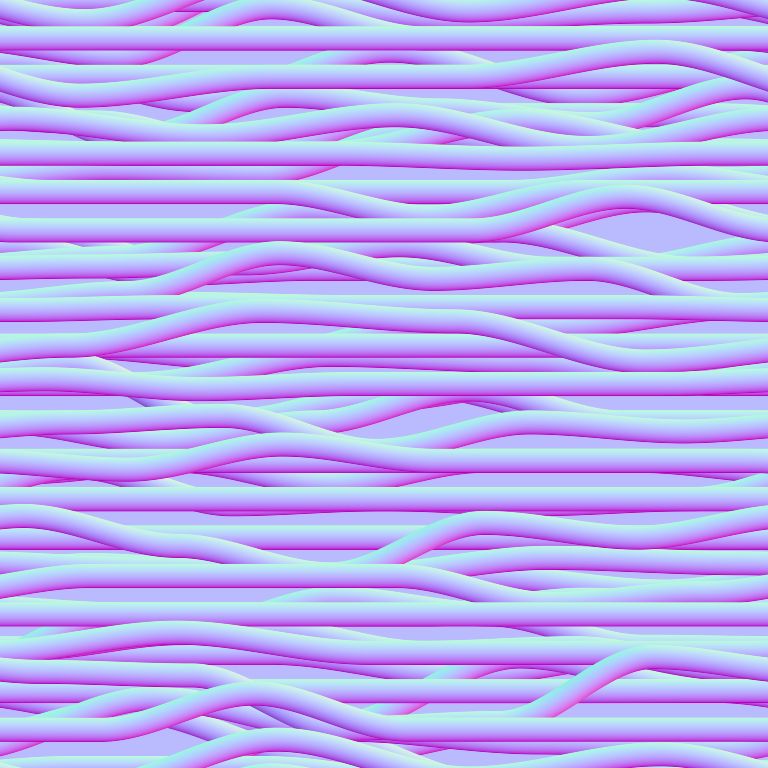
Write a three.js fragment shader that draws this texture map.

```glsl
// Tangent-space normal map of long, loosely waving horizontal strands.
// Each layer lays one round strand per row; its centre line eases between
// random keys, and the cylinder normal is encoded with display gamma.

varying vec2 vUv;

const float ROWS = 20.0;          // strands per layer, tiles vertically
const float LAYERS = 3.0;         // drawn from back to front
const float RADIUS = 0.0150;      // half thickness of a strand
const float EDGE = 0.0014;        // width of the softened outline
const float SWAY = 0.050;         // largest shift away from the row
const float MIN_KEYS = 4.0;       // fewest wave keys across the canvas
const float CALM_LOW = 0.15;      // chance of a flat key, liveliest strand
const float CALM_HIGH = 0.85;     // chance of a flat key, calmest strand
const float TOP_TILT = 0.90;      // upward tilt at the upper outline
const float GAMMA = 2.2;
const vec3 FLAT_NORMAL = vec3(0.0, 0.0, 1.0);

float hash(vec2 p) {
  vec3 q = fract(vec3(p.xyx) * 0.1031);
  q += dot(q, q.yzx + 33.33);
  return fract((q.x + q.y) * q.z);
}

vec3 encodeNormal(vec3 n) {
  return pow(clamp(n * 0.5 + 0.5, 0.0, 1.0), vec3(1.0 / GAMMA));
}

// Shift of a strand at one key; calm strands rest on their row more often.
float keyShift(float key, float strand, float calm) {
  float rests = step(hash(vec2(key + 11.0, strand)), calm);
  float shift = hash(vec2(key + 47.0, strand)) * 2.0 - 1.0;
  return SWAY * shift * (1.0 - rests);
}

// Centre line of a strand: x = shift from its row, y = slope.
vec2 centreLine(float x, float strand) {
  float calm = mix(CALM_LOW, CALM_HIGH, hash(vec2(strand, 3.0)));
  float keys = MIN_KEYS + floor(hash(vec2(strand, 5.0)) * 2.0);
  float p = x * keys + hash(vec2(strand, 7.0)) * keys;
  float cell = floor(p);
  float f = p - cell;
  float a = keyShift(mod(cell, keys), strand, calm);
  float b = keyShift(mod(cell + 1.0, keys), strand, calm);
  float shift = mix(a, b, f * f * (3.0 - 2.0 * f));
  float slope = (b - a) * 6.0 * f * (1.0 - f) * keys;
  return vec2(shift, slope);
}

// Normal of a round strand; side runs from -1 (lower) to 1 (upper outline).
vec3 strandNormal(float side, float slope) {
  float tilt = mix(-1.0, TOP_TILT, clamp(side * 0.5 + 0.5, 0.0, 1.0));
  vec2 across = normalize(vec2(-slope, 1.0));
  return vec3(across * tilt, sqrt(max(0.0, 1.0 - tilt * tilt)));
}

void main() {
  vec3 color = encodeNormal(FLAT_NORMAL);
  float nearestRow = floor(vUv.y * ROWS + 0.5);

  for (float layer = 0.0; layer < LAYERS; layer++) {
    // Neighbouring rows can sway into this one; lower rows lie on top.
    for (float offset = 1.0; offset >= -1.0; offset--) {
      float row = nearestRow + offset;
      float strand = mod(row, ROWS) + layer * ROWS + 1.0;
      vec2 line = centreLine(vUv.x, strand);

      // Distance measured across the strand keeps its thickness even.
      float d = vUv.y - row / ROWS - line.x;
      d *= inversesqrt(1.0 + line.y * line.y);
      float cover = 1.0 - smoothstep(RADIUS, RADIUS + EDGE, abs(d));
      vec3 shade = encodeNormal(strandNormal(d / RADIUS, line.y));
      color = mix(color, shade, cover);
    }
  }

  gl_FragColor = vec4(color, 1.0);
}
```
